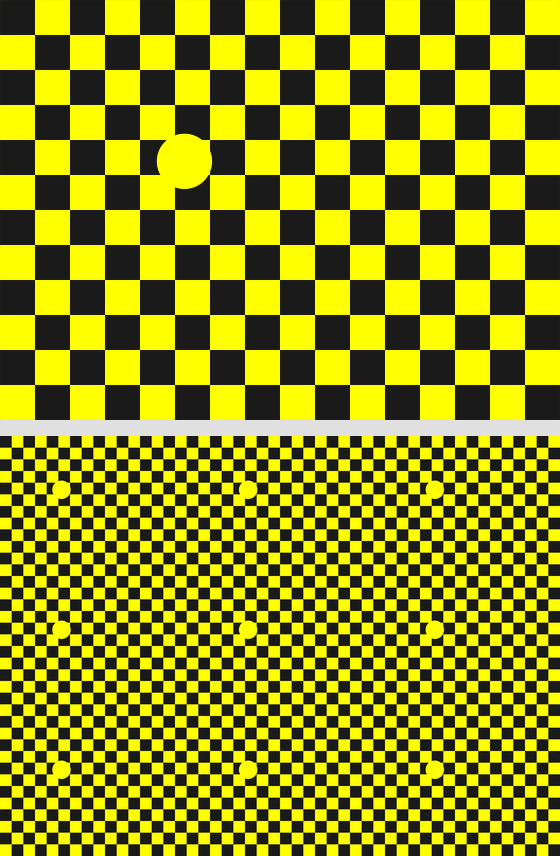
Top: one tile. Bottom: repeated 3 by 3.
This pattern is drawn by a WebGL 1 fragment shader. Its source:

```glsl
precision highp float;

uniform vec2 u_resolution;

const vec2 CELLS = vec2(16.0, 12.0);
const vec2 DISC_CENTER = vec2(5.27, 7.39);
const float DISC_RADIUS = 0.79;
const float EDGE_PIXELS = 0.6;
const vec3 YELLOW = vec3(1.0, 1.0, 0.0);
const vec3 CHARCOAL = vec3(0.1, 0.1, 0.1);

// Smooth square wave: +1 in even cells, -1 in odd cells
vec2 squareWave(vec2 p, vec2 edge) {
  vec2 toLine = 0.5 - abs(fract(p) - 0.5);
  vec2 side = 1.0 - 2.0 * mod(floor(p), 2.0);
  return side * (2.0 * smoothstep(-edge, edge, toLine) - 1.0);
}

float checker(vec2 p, vec2 edge) {
  vec2 wave = squareWave(p, edge);
  return 0.5 + 0.5 * wave.x * wave.y;
}

// Shortest offset between two points on the wrapping canvas
vec2 wrappedOffset(vec2 p, vec2 center, vec2 period) {
  return mod(p - center + 0.5 * period, period) - 0.5 * period;
}

float disc(vec2 offset, float radius, float edge) {
  return 1.0 - smoothstep(-edge, edge, length(offset) - radius);
}

void main() {
  vec2 p = gl_FragCoord.xy / u_resolution * CELLS;
  vec2 edge = EDGE_PIXELS * CELLS / u_resolution;

  // Checkerboard with a single round patch
  float board = checker(p, edge);
  float patchMask = disc(wrappedOffset(p, DISC_CENTER, CELLS), DISC_RADIUS, edge.y);

  gl_FragColor = vec4(mix(CHARCOAL, YELLOW, max(board, patchMask)), 1.0);
}
```
